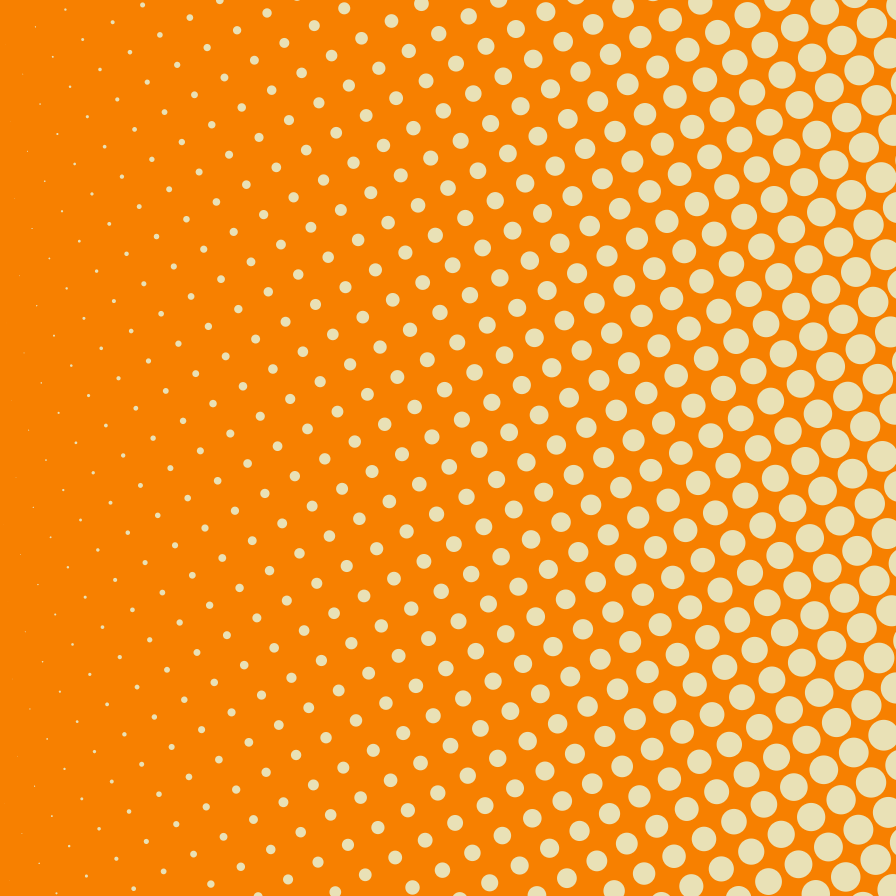
A Shadertoy shader for this background:

```glsl
// Halftone gradient: cream dots on flat orange, growing from left to right.
// A square lattice is rotated by 30 degrees; each pixel finds its nearest
// lattice point, whose x position alone sets the radius of the dot.

const vec3 ORANGE = vec3(0.970, 0.502, 0.0);
const vec3 CREAM = vec3(0.914, 0.884, 0.715);

const float PITCH = 0.0386;                 // distance between dot centres
const float TILT = radians(30.0);           // lattice rotation
const vec2 ANCHOR = vec2(0.6544, 0.5227);   // one known lattice point
const float GROWTH = 0.0174;                // radius gained per unit of x

mat2 rotation(float angle) {
    float c = cos(angle), s = sin(angle);
    return mat2(c, s, -s, c);
}

// Centre of the lattice dot nearest to p
vec2 nearestDot(vec2 p, vec2 anchor, float pitch, float tilt) {
    mat2 turn = rotation(tilt);
    vec2 cell = round(transpose(turn) * (p - anchor) / pitch);
    return anchor + turn * cell * pitch;
}

// Smooth disc coverage; dots thinner than a pixel fade out
float discCoverage(vec2 p, vec2 centre, float radius, float pixel) {
    float edge = clamp(0.5 + (radius - distance(p, centre)) / pixel, 0.0, 1.0);
    return edge * clamp(2.0 * radius / pixel, 0.0, 1.0);
}

void mainImage(out vec4 fragColor, in vec2 fragCoord) {
    float pixel = 1.0 / iResolution.y;
    vec2 p = fragCoord / iResolution.y;

    // Dot size follows the horizontal position of its centre
    vec2 centre = nearestDot(p, ANCHOR, PITCH, TILT);
    float radius = GROWTH * clamp(centre.x, 0.0, 1.03);

    float dots = discCoverage(p, centre, radius, pixel);
    fragColor = vec4(mix(ORANGE, CREAM, dots), 1.0);
}
```
